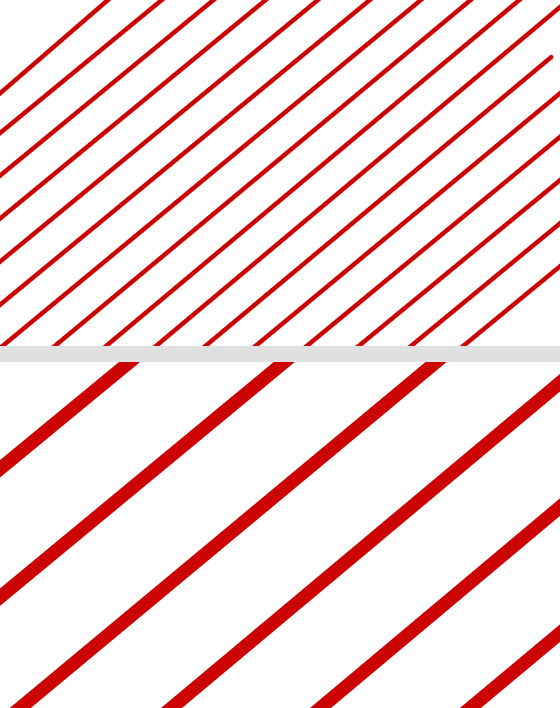
Top: the whole. Bottom: its middle third, enlarged.
Reproduce this pattern procedurally as a WebGL 2 fragment shader.

```glsl
#version 300 es
precision highp float;
// Sixteen thin red diagonal stripes on white, slightly uneven, one with a rounded end.

uniform vec2 u_resolution;
out vec4 fragColor;

// Distance to the centre line of one stripe, counted from the upper left.
float stripeDistance(vec2 p, float index) {
    // Stripes near the middle lean a little steeper, and so does the first.
    float bend = (index - 8.8) / 2.4;
    float slope = 0.823 + 0.016 * exp(-bend * bend);
    float height = 0.545 - 0.12226 * (index - 7.0);
    height -= 0.0034 * sin(0.6 * (index - 3.4));
    if (index < 0.5) {
        slope += 0.042;
        height += 0.027;
    }

    // The eleventh stripe stops short of the right edge.
    vec2 direction = normalize(vec2(1.0, slope));
    vec2 offset = p - vec2(0.81, height);
    float along = dot(offset, direction);
    if (index == 10.0) along = min(along, 0.783 / direction.x);
    return length(offset - direction * along);
}

void main() {
    // Canvas units: the height is one.
    vec2 p = gl_FragCoord.xy / u_resolution.y;

    float nearest = 1e3;
    for (int i = 0; i < 16; i++) {
        nearest = min(nearest, stripeDistance(p, float(i)));
    }

    // Stripe ink with an edge one pixel wide.
    float ink = clamp(0.5 - (nearest - 0.0065) * u_resolution.y, 0.0, 1.0);
    vec3 paper = vec3(1.0);
    vec3 red = vec3(0.80, 0.01, 0.01);
    fragColor = vec4(mix(paper, red, ink), 1.0);
}
```
